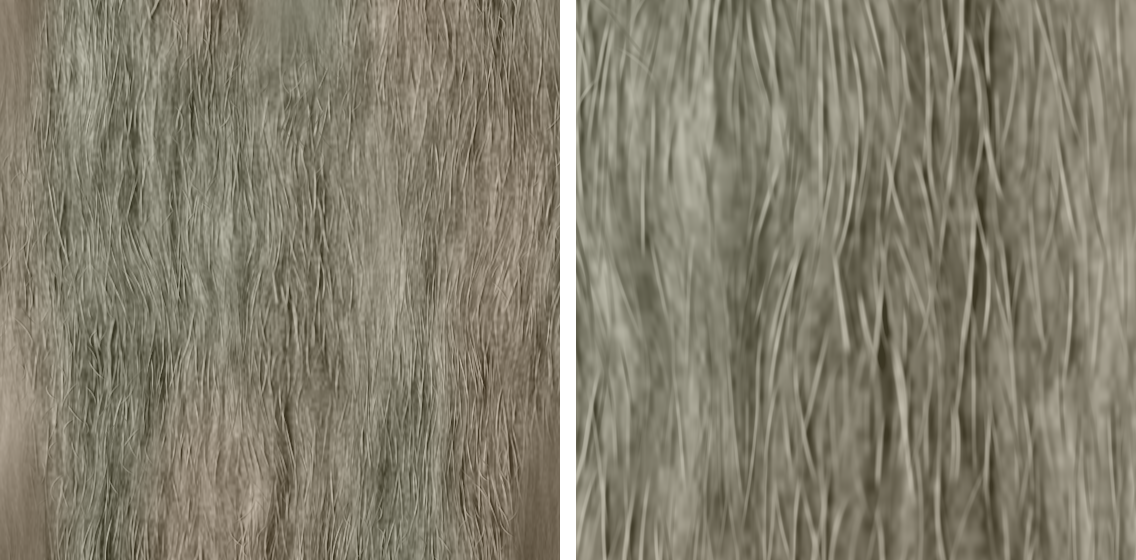
Left, the full canvas; right, a detail of the centre.
Give the GLSL for this texture, as a WebGL 1 fragment shader.

```glsl
precision highp float;
// Matted, weathered plant fibre hanging in vertical locks.
// Stretched noise in a bent domain gives the soft fibres and dark gaps;
// layers of jittered, curved strands with side shadows lie on top.

uniform vec2 u_resolution;

const vec3 BASE_COLOR = vec3(0.529, 0.498, 0.436);
const vec3 TONE_AXIS = vec3(1.0, 1.0, 1.02);
const vec3 BROWN_TINT = vec3(0.012, -0.003, -0.008);
const vec3 GREEN_TINT = vec3(-0.020, 0.005, 0.0);

const float BLOTCH_CONTRAST = 0.14;
const float LOCK_CONTRAST = 0.20;
const float FIBRE_CONTRAST = 0.20;
const float FINE_CONTRAST = 0.26;
const float GRAIN_CONTRAST = 0.12;
const float GAP_DEPTH = 0.15;
const float SHADOW_DEPTH = 0.17;
const float STRAND_DARK = -0.10;
const float STRAND_LIGHT = 0.22;

const int STRAND_LAYERS = 6;
const vec2 STRAND_CELL = vec2(0.016, 0.075);
const float STRAND_WIDTH = 0.0013;
const vec2 HAIR_CELL = vec2(0.035, 0.035);
const float HAIR_WIDTH = 0.0010;
const vec2 TUFT_CELL = vec2(0.13, 0.20);
const float TUFT_WIDTH = 0.009;

vec2 hash22(vec2 p) {
    vec3 q = fract(p.xyx * vec3(0.1031, 0.1030, 0.0973));
    q += dot(q, q.yzx + 33.33);
    return fract((q.xx + q.yz) * q.zy);
}

float noise(vec2 p) {
    vec2 i = floor(p);
    vec2 f = fract(p);
    f = f * f * (3.0 - 2.0 * f);
    float low = mix(hash22(i).x, hash22(i + vec2(1.0, 0.0)).x, f.x);
    float high = mix(hash22(i + vec2(0.0, 1.0)).x, hash22(i + 1.0).x, f.x);
    return mix(low, high, f.y);
}

// Sideways bending of the locks.
float bend(vec2 p, float seed) {
    float wide = noise(p * vec2(4.5, 2.6) + seed) - 0.5;
    float narrow = noise(p * vec2(13.0, 7.0) + seed + 17.0) - 0.5;
    return 0.050 * wide + 0.018 * narrow;
}

// Lays one layer of curved strands over the tone; each casts a shadow to its right.
float layStrands(float tone, vec2 p, vec2 cell, float width, float lean,
                 float curl, float opacity, float seed) {
    float soft = 0.7 / u_resolution.y;
    vec2 home = floor(p / cell);
    for (int j = -1; j <= 1; j++) {
        for (int i = -1; i <= 1; i++) {
            vec2 id = home + vec2(float(i), float(j));
            vec2 place = hash22(id + seed * 13.7);
            vec2 shape = hash22(id + seed * 29.3 + 71.0);
            vec2 look = hash22(id + seed * 7.9 + 143.0);
            vec2 q = p - (id + 0.2 + 0.6 * place) * cell;
            float halfLength = cell.y * mix(0.35, 0.8, look.x);
            float along = q.y / halfLength;
            float slope = lean * (shape.x * 2.0 - 1.0);
            float curve = curl * (shape.y * 2.0 - 1.0);
            float steep = slope + 2.0 * curve * along;
            float d = q.x - (slope * along + curve * along * along) * halfLength;
            d /= sqrt(1.0 + steep * steep);
            float taper = opacity * (1.0 - smoothstep(0.45, 1.0, abs(along)));
            float body = 1.0 - smoothstep(width * 0.3, width * 1.2 + soft, abs(d));
            float shade = 1.0 - smoothstep(0.0, width * 2.0 + soft, abs(d - width * 2.0));
            tone -= SHADOW_DEPTH * shade * taper * look.y * look.y;
            tone = mix(tone, mix(STRAND_DARK, STRAND_LIGHT, look.y), body * taper);
        }
    }
    return tone;
}

void main() {
    vec2 p = gl_FragCoord.xy / u_resolution.y;
    vec2 q = vec2(p.x + bend(p, 3.0), p.y);

    // Some columns stay smooth and blurred, the rest is crisp.
    float crisp = smoothstep(0.18, 0.45, noise(q * vec2(6.0, 1.8) + 41.0));

    // Soft stretched fibres
    float tone = BLOTCH_CONTRAST * (noise(q * vec2(5.0, 2.5) + 9.0) - 0.5);
    tone += LOCK_CONTRAST * (noise(q * vec2(19.0, 3.5) + 23.0) - 0.5);
    float fibre = noise(q * vec2(75.0, 8.0) + 57.0);
    vec2 crossing = vec2(q.x + 0.6 * bend(p, 31.0), p.y);
    float fine = noise(crossing * vec2(175.0, 22.0) + 83.0);
    tone += mix(0.3, 1.0, crisp) * FIBRE_CONTRAST * (fibre - 0.5);
    tone += mix(0.2, 1.0, crisp) * FINE_CONTRAST * (fine - 0.5);

    // Ragged dark gaps between locks
    float gap = noise(q * vec2(32.0, 6.0) + 101.0) + 0.45 * (fine - 0.5);
    tone -= GAP_DEPTH * crisp * smoothstep(0.60, 0.88, gap);

    // Broad pale tufts, then thin strands, then loose curly hairs
    tone = layStrands(tone, q, TUFT_CELL, TUFT_WIDTH, 0.28, 0.12, 0.28 * crisp, 2.0);
    for (int k = 0; k < STRAND_LAYERS; k++) {
        float seed = float(k) + 5.0;
        vec2 s = vec2(q.x + 0.6 * bend(p, seed * 11.0), p.y);
        float patchy = smoothstep(0.25, 0.65, noise(s * vec2(16.0, 6.0) + seed * 19.0));
        float opacity = mix(0.08, 0.85, crisp) * patchy;
        tone = layStrands(tone, s, STRAND_CELL, STRAND_WIDTH, 0.19, 0.09, opacity, seed);
    }
    float loose = crisp * smoothstep(0.45, 0.7, noise(p * vec2(9.0, 6.0) + 211.0));
    tone = layStrands(tone, p, HAIR_CELL, HAIR_WIDTH, 0.8, 0.6, 0.6 * loose, 17.0);

    // Fine grain and slow drift between brown and green
    float grain = noise(crossing * vec2(290.0, 130.0) + 151.0) - 0.5;
    tone += GRAIN_CONTRAST * mix(0.3, 1.0, crisp) * grain;
    float hue = smoothstep(0.3, 0.9, noise(q * vec2(5.5, 1.6) + 307.0));
    vec3 color = BASE_COLOR + TONE_AXIS * clamp(tone, -0.29, 0.25);
    gl_FragColor = vec4(color + mix(BROWN_TINT, GREEN_TINT, hue), 1.0);
}
```
